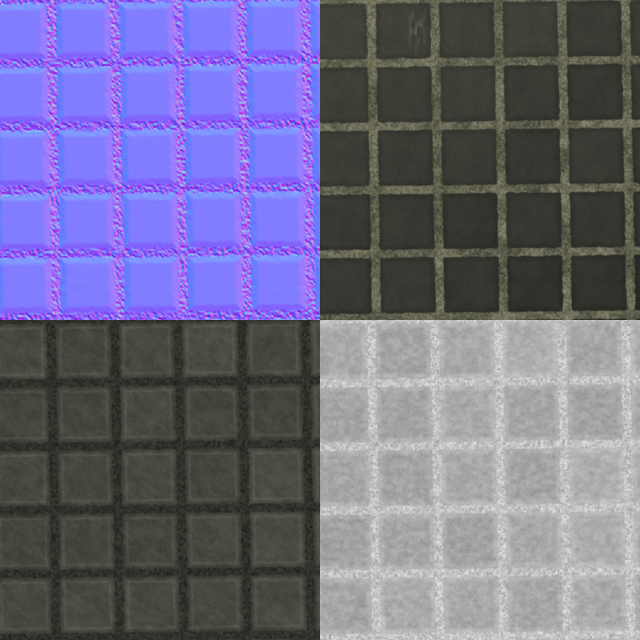
Write a Shadertoy shader that draws this texture map.

```glsl
// Four material maps of one square-tile wall: normal and albedo above,
// specular and roughness below. All share a slightly rotated 5 by 5 tile grid,
// with rounded bevels, ragged gritty grout and per-tile tone from value noise.

float hash(vec2 p) {
    vec3 h = fract(p.xyx * vec3(0.1031, 0.1030, 0.0973));
    h += dot(h, h.yzx + 33.33);
    return fract((h.x + h.y) * h.z);
}

float noise(vec2 p) {
    vec2 i = floor(p), f = fract(p);
    f = f * f * (3.0 - 2.0 * f);
    return mix(mix(hash(i), hash(i + vec2(1, 0)), f.x),
               mix(hash(i + vec2(0, 1)), hash(i + vec2(1, 1)), f.x), f.y);
}

float fbm(vec2 p) {
    float sum = 0.0, weight = 0.5;
    for (int i = 0; i < 4; i++) {
        sum += weight * noise(p);
        p = mat2(1.6, 1.2, -1.2, 1.6) * p + 7.3;
        weight *= 0.5;
    }
    return sum / 0.9375;
}

// Grid coordinates in tile units; grout lines run along the integers
vec2 gridCoord(vec2 q) {
    float down = 1.0 - q.y;
    return vec2(q.x - 0.159 - 0.018 * down, 0.199 - 0.012 * q.x - down) * 5.03;
}

float roundedBox(vec2 p, vec2 halfSize, float radius) {
    vec2 d = abs(p) - halfSize + radius;
    return length(max(d, 0.0)) + min(max(d.x, d.y), 0.0) - radius;
}

// Distance from the ragged tile rim: positive inside the tile
float tileDepth(vec2 q) {
    vec2 local = fract(gridCoord(q)) - 0.5;
    float ragged = 0.035 * (fbm(q * 55.0) - 0.5);
    return ragged - roundedBox(local, vec2(0.432, 0.437), 0.035);
}

float tileMask(float depth, float pixel) {
    float soft = max(0.018, pixel);
    return smoothstep(-soft, soft, depth);
}

float surfaceHeight(vec2 q, float pixel) {
    float depth = tileDepth(q);
    float tile = tileMask(depth, pixel);
    float bevel = 0.0042 * smoothstep(-0.02, 0.12, depth);
    float ripple = 0.0005 * fbm(q * 45.0);
    float grit = 0.0065 * (noise(q * 120.0) - 0.5) + 0.003 * noise(q * 210.0);
    return bevel + tile * (0.0015 + ripple) + (1.0 - tile) * grit;
}

vec3 normalMap(vec2 q, float tile, float pixel) {
    vec2 e = vec2(0.003, 0.0);
    vec2 slope = vec2(surfaceHeight(q - e.xy, pixel) - surfaceHeight(q + e.xy, pixel),
                      surfaceHeight(q - e.yx, pixel) - surfaceHeight(q + e.yx, pixel));
    slope /= 2.0 * e.x;
    // Grout leans right in upright joints and down in level joints
    vec2 joint = abs(fract(gridCoord(q)) - 0.5);
    vec2 lean = joint.x > joint.y ? vec2(0.28, -0.1) : vec2(0.1, -0.24);
    slope += (1.0 - tile) * lean + vec2(0.015, -0.02);
    return normalize(vec3(slope, 1.0)) * 0.5 + 0.5;
}

vec3 albedoMap(vec2 q, float tile, float depth, float tone, float grain) {
    float shade = 0.205 + 0.05 * q.y - 0.035 * q.x + 0.025 * (tone - 0.5);
    shade += 0.035 * (fbm(q * 24.0) - 0.5) + 0.025 * (grain - 0.5);
    shade -= 0.025 * (1.0 - smoothstep(0.02, 0.11, depth));
    // Pale dry scuff on one upper tile
    vec2 away = (q - vec2(0.30, 0.91)) / vec2(0.025, 0.055);
    shade += 0.12 * exp(-dot(away, away)) * smoothstep(0.4, 0.75, noise(q * vec2(110, 40)));
    vec3 glaze = (shade + 0.012) * vec3(1.0, 1.01, 0.89);
    float dirt = smoothstep(0.25, 0.75, fbm(q * 18.0));
    vec3 grout = vec3(0.40, 0.40, 0.33) * (0.55 + 0.25 * dirt + 0.6 * grain);
    return mix(grout, glaze, tile);
}

vec3 specularMap(vec2 q, float tile, float depth, float tone, float grain) {
    float streak = noise(mat2(0.8, 0.6, -0.6, 0.8) * q * vec2(35, 80));
    float shine = 0.275 + 0.03 * (tone - 0.5) + 0.06 * (fbm(q * 30.0) - 0.5);
    shine += 0.03 * (streak - 0.5) + 0.045 * (grain - 0.5);
    // Polished line along the inner bevel, darker toward the rim
    shine += 0.04 * exp(-pow((depth - 0.075) / 0.02, 2.0));
    shine -= 0.035 * (1.0 - smoothstep(0.0, 0.06, depth));
    float grout = 0.11 + 0.15 * grain;
    return mix(grout, shine, tile) * vec3(1.02, 1.02, 0.91);
}

vec3 roughnessMap(vec2 q, float tile, float depth, float tone, float grain) {
    float pebble = fbm(q * vec2(60, 75));
    float rough = 0.655 + 0.06 * (tone - 0.5) + 0.14 * (pebble - 0.5);
    rough += 0.06 * (grain - 0.5) + 0.05 * (1.0 - smoothstep(0.03, 0.11, depth));
    float grout = 0.62 + 0.29 * grain;
    return vec3(mix(grout, rough, tile));
}

void mainImage(out vec4 fragColor, in vec2 fragCoord) {
    vec2 uv = fragCoord / iResolution.xy * 2.0;
    vec2 q = fract(uv);
    float pixel = 10.0 / min(iResolution.x, iResolution.y);
    float depth = tileDepth(q);
    float tile = tileMask(depth, pixel);
    float tone = hash(floor(gridCoord(q)) + 19.0);
    float grain = mix(noise(q * 130.0), noise(q * 230.0 + 5.0), 0.5);

    bool left = uv.x < 1.0, top = uv.y >= 1.0;
    vec3 color;
    if (top) color = left ? normalMap(q, tile, pixel) : albedoMap(q, tile, depth, tone, grain);
    else color = left ? specularMap(q, tile, depth, tone, grain)
                      : roughnessMap(q, tile, depth, tone, grain);
    fragColor = vec4(clamp(color, 0.0, 1.0), 1.0);
}
```
